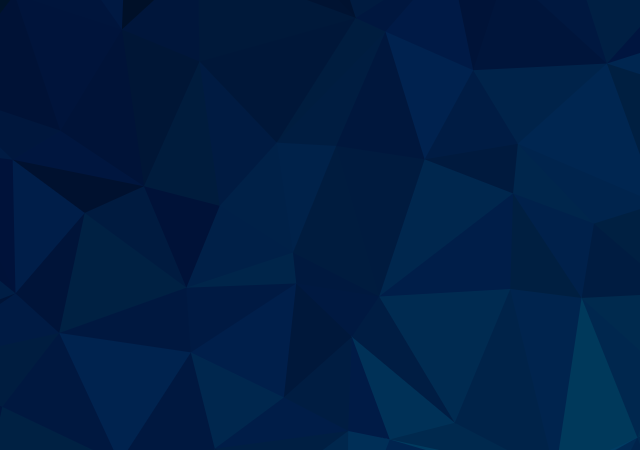
This background is drawn by a WebGL 2 fragment shader. Its source:

```glsl
#version 300 es
precision highp float;
// Low-poly backdrop of flat navy facets, darker at the upper left.
// A turned grid with strongly jittered corners is cut into triangles;
// each triangle takes one shade from its position and a sine hash.

uniform vec2 u_resolution;
out vec4 fragColor;

const float CELL = 0.205;             // grid step, in canvas heights
const float JITTER = 0.9;             // corner scatter; below 1 keeps cells simple
const float GRID_ANGLE = 0.42;        // turn of the grid, radians
const vec2 SEED = vec2(17.0, 43.0);
const vec2 SLOPE = vec2(0.30, -0.35); // direction in which facets brighten
const float SPREAD = 0.62;            // random tone range per facet
const vec3 TINT = vec3(0.0, 0.018, -0.024); // teal to blue variation

// Shades from dark to bright, and the tone at which each one sits
const int SHADES = 5;
const vec3 SHADE[SHADES] = vec3[](
    vec3(0.0, 0.060, 0.140),
    vec3(0.0, 0.080, 0.220),
    vec3(0.0, 0.110, 0.260),
    vec3(0.0, 0.155, 0.315),
    vec3(0.0, 0.235, 0.385));
const float STOP[SHADES] = float[](-0.12, 0.18, 0.49, 0.86, 1.10);

float hash(vec2 p) {
    return fract(sin(dot(p, vec2(127.1, 311.7))) * 43758.5453);
}

float cross2(vec2 a, vec2 b) {
    return a.x * b.y - a.y * b.x;
}

// Grid corner moved at random inside its own box
vec2 corner(vec2 id) {
    vec2 k = id + SEED;
    return id + JITTER * (vec2(hash(k), hash(k + 71.3)) - 0.5);
}

float signedArea(vec2 a, vec2 b, vec2 c) {
    return 0.5 * cross2(b - a, c - a);
}

// Signed distance to the line a-b, positive on its left
float sideDistance(vec2 p, vec2 a, vec2 b) {
    vec2 e = b - a;
    return cross2(e, p - a) / length(e);
}

vec3 shadeRamp(float tone) {
    vec3 color = SHADE[0];
    for (int i = 1; i < SHADES; i++) {
        float t = clamp((tone - STOP[i - 1]) / (STOP[i] - STOP[i - 1]), 0.0, 1.0);
        color = mix(color, SHADE[i], t);
    }
    return color;
}

// Facet color in rgb and its smooth coverage in a, premultiplied
vec4 facet(vec2 p, vec2 a, vec2 b, vec2 c, vec2 key, mat2 turn, float pixel) {
    float inside = min(sideDistance(p, a, b),
                   min(sideDistance(p, b, c), sideDistance(p, c, a)));
    float coverage = clamp(inside / pixel + 0.5, 0.0, 1.0);
    vec2 center = (a + b + c) / 3.0 * turn * CELL; // back in canvas space
    float tone = 0.5 + dot(center, SLOPE) + SPREAD * (hash(key) - 0.5);
    vec3 color = shadeRamp(tone) + TINT * (hash(key + 29.7) - 0.5);
    return vec4(color, 1.0) * coverage;
}

void main() {
    float ca = cos(GRID_ANGLE), sa = sin(GRID_ANGLE);
    mat2 turn = mat2(ca, sa, -sa, ca);
    vec2 canvas = (gl_FragCoord.xy - 0.5 * u_resolution) / u_resolution.y;
    vec2 p = turn * canvas / CELL;
    float pixel = 1.0 / (u_resolution.y * CELL);

    vec4 sum = vec4(0.0);
    for (int y = -1; y <= 1; y++) {
        for (int x = -1; x <= 1; x++) {
            vec2 id = floor(p) + vec2(x, y);
            vec2 a = corner(id);
            vec2 b = corner(id + vec2(1, 0));
            vec2 c = corner(id + vec2(1, 1));
            vec2 d = corner(id + vec2(0, 1));

            // Cut along the diagonal that leaves the larger smallest triangle
            float cutAC = min(signedArea(a, b, c), signedArea(a, c, d));
            float cutBD = min(signedArea(a, b, d), signedArea(b, c, d));
            bool useAC = cutAC > cutBD;
            vec2 key = id + SEED + 0.37;
            sum += facet(p, a, b, useAC ? c : d, key, turn, pixel);
            sum += facet(p, useAC ? a : b, c, d, key + 11.9, turn, pixel);
        }
    }
    fragColor = vec4(sum.rgb / max(sum.a, 0.001), 1.0);
}
```
